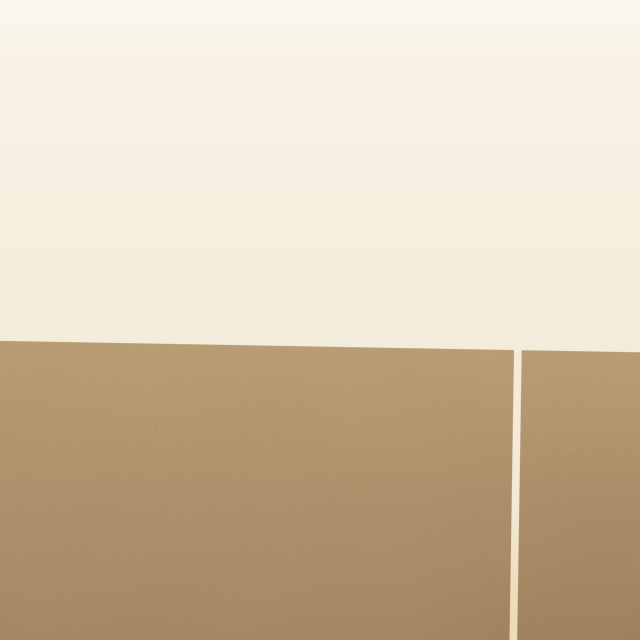
Give the GLSL for this background, as a Shadertoy shader.

```glsl
// A pale cream wall above a tan panel whose top edge tilts gently down to
// the right, with one thin, slightly leaning light strip across the panel.
// Built from vertical gradients, line distances and faint gradient noise.

// Layout, in canvas units with the origin at the lower left
const float EDGE_LEFT = 0.4674;
const float EDGE_RIGHT = 0.4495;
const float STRIP_BOTTOM_X = 0.8021;
const float STRIP_TOP_X = 0.8092;
const float STRIP_HALF_WIDTH = 0.0060;
const float EDGE_SOFTNESS = 0.0011;

// Colours
const vec3 WALL_TOP = vec3(0.982, 0.970, 0.938);
const vec3 WALL_UPPER = vec3(0.974, 0.948, 0.899);
const vec3 WALL_LOW = vec3(0.957, 0.925, 0.859);
const vec3 PANEL_TOP = vec3(0.722, 0.612, 0.453);
const vec3 PANEL_LOW = vec3(0.645, 0.528, 0.393);
const vec3 STRIP_TOP = vec3(0.957, 0.918, 0.845);
const vec3 STRIP_LOW = vec3(0.935, 0.855, 0.705);

// Surface variation
const float CORNER_SHADE = 0.025;
const float MOTTLE_SCALE = 7.0;
const float MOTTLE_AMOUNT = 0.006;
const float GRAIN_SCALE = 170.0;
const float GRAIN_AMOUNT = 0.012;

vec2 hashGradient(vec2 cell) {
    vec3 p = fract(cell.xyx * vec3(0.1031, 0.1030, 0.0973));
    p += dot(p, p.yzx + 33.33);
    float angle = 6.28318 * fract((p.x + p.y) * p.z);
    return vec2(cos(angle), sin(angle));
}

float gradientNoise(vec2 p) {
    vec2 i = floor(p);
    vec2 f = fract(p);
    vec2 u = f * f * f * (f * (f * 6.0 - 15.0) + 10.0);
    vec2 e = vec2(0.0, 1.0);
    float a = dot(hashGradient(i), f);
    float b = dot(hashGradient(i + e.yx), f - e.yx);
    float c = dot(hashGradient(i + e.xy), f - e.xy);
    float d = dot(hashGradient(i + e.yy), f - e.yy);
    return mix(mix(a, b, u.x), mix(c, d, u.x), u.y);
}

// Coverage of the side where the signed distance is negative
float cover(float dist, float softness) {
    return 1.0 - smoothstep(-softness, softness, dist);
}

vec3 wallColor(vec2 uv) {
    vec3 color = mix(WALL_LOW, WALL_UPPER, smoothstep(0.40, 0.96, uv.y));
    return mix(color, WALL_TOP, smoothstep(0.88, 1.02, uv.y));
}

vec3 panelColor(vec2 uv, float height) {
    vec3 color = mix(PANEL_LOW, PANEL_TOP, height);
    float corner = smoothstep(0.5, 1.0, uv.x) * (1.0 - height);
    color -= CORNER_SHADE * corner;
    float texture_ = MOTTLE_AMOUNT * gradientNoise(uv * MOTTLE_SCALE)
                   + GRAIN_AMOUNT * gradientNoise(uv * GRAIN_SCALE);
    return color + texture_;
}

void mainImage(out vec4 fragColor, in vec2 fragCoord) {
    vec2 uv = fragCoord / iResolution.xy;
    float softness = max(EDGE_SOFTNESS, 0.75 / iResolution.y);

    // Tilted top edge of the panel, and height within the panel
    float edgeY = mix(EDGE_LEFT, EDGE_RIGHT, uv.x);
    float height = clamp(uv.y / edgeY, 0.0, 1.0);

    // Leaning strip
    float stripX = mix(STRIP_BOTTOM_X, STRIP_TOP_X, height);
    float stripDist = abs(uv.x - stripX) - STRIP_HALF_WIDTH;
    vec3 stripColor = mix(STRIP_LOW, STRIP_TOP, smoothstep(0.0, 0.6, height));

    // Layers from front to back
    vec3 panel = mix(panelColor(uv, height), stripColor, cover(stripDist, softness));
    vec3 color = mix(wallColor(uv), panel, cover(uv.y - edgeY, softness));

    fragColor = vec4(color, 1.0);
}
```
